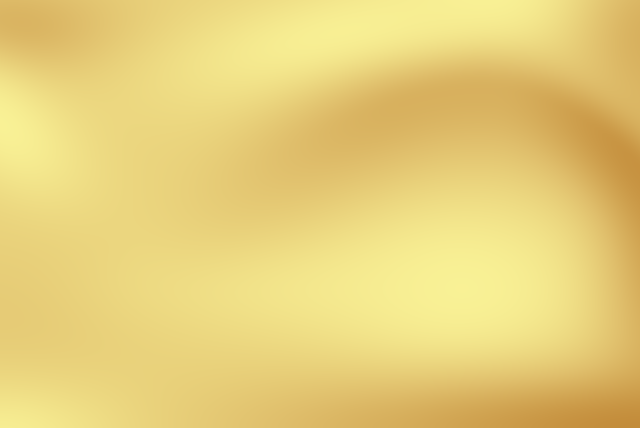
This background is drawn by a WebGL 2 fragment shader. Its source:

```glsl
#version 300 es
precision highp float;

uniform vec2 u_resolution;
out vec4 fragColor;

const vec3 BRONZE = vec3(0.76, 0.54, 0.22);
const vec3 GOLD = vec3(0.875, 0.745, 0.42);
const vec3 PALE_GOLD = vec3(0.975, 0.945, 0.585);

// Gaussian falloff: 1 at zero, 1/e at the given width
float falloff(float d, float width) {
    float q = d / width;
    return exp(-q * q);
}

// Soft rotated ellipse
float glow(vec2 p, vec2 center, vec2 radius, float angle) {
    vec2 d = p - center;
    float c = cos(angle), s = sin(angle);
    vec2 q = vec2(c * d.x + s * d.y, c * d.y - s * d.x) / radius;
    return exp(-dot(q, q));
}

// Height of the dark fold: long slope on the left, steep on the right
float foldHeight(float x) {
    float dx = x - 1.12;
    return 0.79 - 1.3 * dx * dx / (1.0 + 1.83 * max(-dx, 0.0));
}

// Fold shadow, crisper on its upper side
float foldShadow(vec2 p) {
    float d = p.y - foldHeight(p.x);
    float upper = mix(0.15, 0.085, smoothstep(0.5, 1.1, p.x));
    float width = d > 0.0 ? upper : 0.17;
    return falloff(d, width) * smoothstep(0.3, 0.95, p.x);
}

// Brightness of the satin surface, 0 = bronze, 1 = pale gold
float satinTone(vec2 p) {
    float tone = 0.7;

    // Left side: shade, highlight, shade, corner light
    tone = mix(tone, 0.35, glow(p, vec2(0.0, 0.93), vec2(0.28, 0.12), 0.0));
    tone = mix(tone, 1.0, glow(p, vec2(0.0, 0.71), vec2(0.24, 0.13), -0.7));
    tone = mix(tone, 0.6, glow(p, vec2(0.05, 0.28), vec2(0.3, 0.15), 0.0));
    tone = mix(tone, 0.97, glow(p, vec2(0.0, -0.02), vec2(0.25, 0.12), 0.0));

    // Upper sheen and the shaded corner
    tone = mix(tone, 1.0, glow(p, vec2(0.8, 0.91), vec2(0.42, 0.13), 0.2));
    tone = mix(tone, 1.0, glow(p, vec2(1.15, 1.02), vec2(0.25, 0.13), 0.0));
    tone = mix(tone, 0.38, glow(p, vec2(1.53, 0.92), vec2(0.17, 0.2), 0.0));

    // Lower sheen and the right edge
    tone = mix(tone, 0.87, glow(p, vec2(0.75, 0.33), vec2(0.5, 0.13), 0.0));
    tone = mix(tone, 1.0, glow(p, vec2(1.08, 0.32), vec2(0.32, 0.24), 0.0));
    tone = mix(tone, 0.27, glow(p, vec2(1.56, 0.4), vec2(0.15, 0.4), 0.0));

    // Curved fold, deepening to the right
    float foldTone = mix(0.37, 0.08, smoothstep(1.15, 1.5, p.x));
    tone = mix(tone, foldTone, foldShadow(p));

    // Bottom shade
    float bottomTone = mix(0.3, 0.02, smoothstep(0.9, 1.5, p.x));
    float bottom = falloff(p.y, 0.13) * smoothstep(0.2, 1.1, p.x);
    return mix(tone, bottomTone, bottom);
}

vec3 goldRamp(float tone) {
    vec3 lower = mix(BRONZE, GOLD, clamp(tone * 2.0, 0.0, 1.0));
    return mix(lower, PALE_GOLD, clamp(tone * 2.0 - 1.0, 0.0, 1.0));
}

void main() {
    vec2 p = gl_FragCoord.xy / u_resolution.y;
    fragColor = vec4(goldRamp(satinTone(p)), 1.0);
}
```
